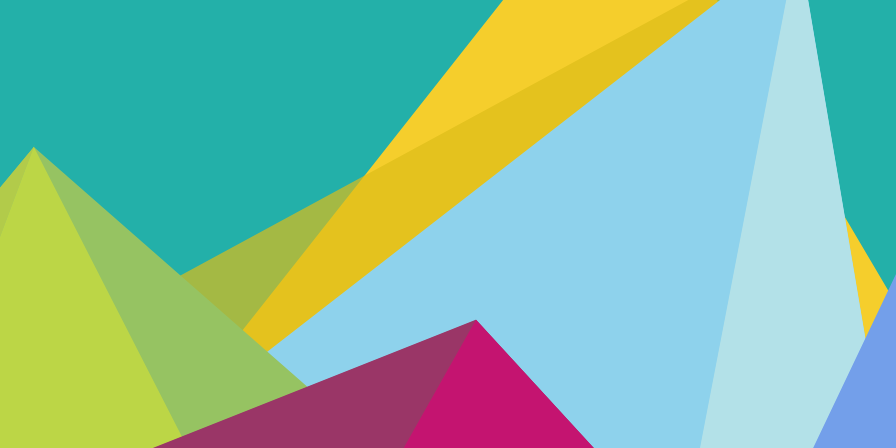
A Shadertoy shader for this background:

```glsl
// Signed distance to the line from a to b, positive on its right-hand side
float side(vec2 p, vec2 a, vec2 b) {
    vec2 d = b - a;
    return dot(p - a, normalize(vec2(d.y, -d.x)));
}

// Paints a peak whose two slopes meet the floor at x = left and x = right
void peak(inout vec3 col, vec2 p, vec2 apex, float left, float right, vec4 paint) {
    float d = min(side(p, vec2(left, 0.0), apex), side(p, apex, vec2(right, 0.0)));
    float pixel = 1.0 / iResolution.y;
    col = mix(col, paint.rgb, paint.a * smoothstep(-0.6 * pixel, 0.6 * pixel, d));
}

void mainImage(out vec4 fragColor, in vec2 fragCoord) {
    // Canvas is 2 wide and 1 high
    vec2 p = fragCoord / iResolution.xy * vec2(2.0, 1.0);
    vec3 col = vec3(0.137, 0.690, 0.663);

    // Yellow peak and its translucent shade
    peak(col, p, vec2(1.396, 1.346), 0.334, 2.190, vec4(0.961, 0.808, 0.173, 1.0));
    peak(col, p, vec2(1.776, 1.130), -0.307, 0.781, vec4(0.865, 0.741, 0.093, 0.695));

    // Tall blue peak with a pale facet
    vec2 blueApex = vec2(1.781, 1.135);
    peak(col, p, blueApex, 0.320, 1.973, vec4(0.557, 0.824, 0.925, 1.0));
    peak(col, p, blueApex, 1.5625, 1.973, vec4(0.702, 0.882, 0.910, 1.0));

    // Green peak: left sliver, shaded right slope, bright front
    vec2 greenApex = vec2(0.0755, 0.672);
    peak(col, p, greenApex, -0.482, 0.842, vec4(0.588, 0.765, 0.384, 1.0));
    peak(col, p, greenApex, -0.482, -0.177, vec4(0.698, 0.796, 0.290, 1.0));
    peak(col, p, greenApex, -0.177, 0.419, vec4(0.737, 0.839, 0.275, 1.0));

    // Magenta peak with a lit right slope
    vec2 magentaApex = vec2(1.0625, 0.2865);
    peak(col, p, magentaApex, 0.341, 1.3255, vec4(0.604, 0.212, 0.404, 1.0));
    peak(col, p, magentaApex, 0.901, 1.3255, vec4(0.769, 0.078, 0.439, 1.0));

    // Periwinkle corner
    peak(col, p, vec2(2.083, 0.5625), 1.815, 2.6, vec4(0.451, 0.624, 0.918, 1.0));

    fragColor = vec4(col, 1.0);
}
```
